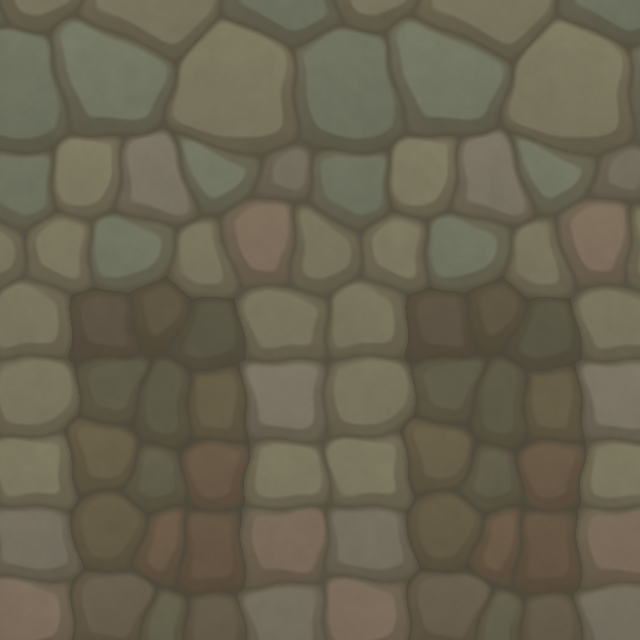
Write a Shadertoy shader that draws this texture.

```glsl
// Painted cobblestone wall with large upper stones, squared pillars and dark recessed niches.

const float PERIOD = 0.525;   // width of one repeat
const float LEFT = -0.011;    // centre line of the first pillar

float hash(vec2 p) {
    return fract(sin(dot(p, vec2(127.1, 311.7))) * 43758.55);
}

float noise(vec2 p) {
    vec2 i = floor(p), f = fract(p);
    f = f * f * (3.0 - 2.0 * f);
    return mix(mix(hash(i), hash(i + vec2(1, 0)), f.x),
               mix(hash(i + vec2(0, 1)), hash(i + 1.0), f.x), f.y);
}

// Stones per repeat: few big ones above, five smaller ones below
float columns(float row) {
    return row > 6.5 ? 3.0 : 5.0;
}

float firstColumn(vec2 p, float row) {
    return floor((p.x - LEFT) / PERIOD * columns(row));
}

vec2 stoneId(float col, float row) {
    return vec2(mod(col, columns(row)), row + 3.0);
}

// Lower rows keep straight columns; the middle ones of each repeat are sunk
bool isRecessed(float col, float row) {
    return row < 4.5 && abs(mod(col, 5.0) - 2.0) < 1.5;
}

// Centre in xy, size weight in z
vec3 stone(float col, float row) {
    vec2 id = stoneId(col, row);
    vec2 jitter = vec2(hash(id), hash(id + 17.3)) - 0.5;
    bool loose = row > 4.5;
    bool sunk = isRecessed(col, row);
    jitter *= loose ? vec2(0.55, 0.055) : sunk ? vec2(0.3, 0.06) : vec2(0.16, 0.022);
    float stagger = loose ? 0.5 * mod(row, 2.0) : 0.0;
    float u = (col + 0.5 + stagger + jitter.x) / columns(row);
    if (!loose) u += 0.05 * sin(6.2832 * u);
    float y = 0.03 + 0.116 * row + 0.035 * max(row - 6.0, 0.0) + jitter.y;
    float weight = 0.0035 * hash(id + 41.9) * (loose ? 1.0 : 0.4);
    return vec3(LEFT + PERIOD * u, y, weight + (row > 6.5 ? 0.006 : 0.0));
}

// Muted stone tints: warm, olive, green, grey
vec3 stoneTint(float h) {
    vec3 tint = h < 0.24 ? vec3(0.475, 0.415, 0.348)
              : h < 0.52 ? vec3(0.462, 0.444, 0.355)
              : h < 0.76 ? vec3(0.432, 0.446, 0.372)
                         : vec3(0.455, 0.430, 0.372);
    return tint;
}

void mainImage(out vec4 fragColor, in vec2 fragCoord) {
    vec2 p = fragCoord / iResolution.y;
    // Slight wobble of the outlines, repeating with the wall
    float turn = 6.2832 * (p.x - LEFT) / PERIOD;
    vec2 q = p + 0.003 * vec2(sin(70.0 * p.y + 2.0 * turn), sin(5.0 * turn + 31.0 * p.y));

    // Find the stone that owns this point
    vec3 own = vec3(0);
    vec2 cell = vec2(0);
    float best = 1e3;
    for (float row = -1.0; row < 8.5; row++)
        for (float k = -2.0; k < 2.5; k++) {
            float col = firstColumn(q, row) + k;
            vec3 s = stone(col, row);
            float d = dot(q - s.xy, q - s.xy) - s.z;
            if (d < best) { best = d; own = s; cell = vec2(col, row); }
        }

    // Rounded distance to the stone's outline
    float sum = 0.0;
    for (float row = -1.0; row < 8.5; row++)
        for (float k = -2.0; k < 2.5; k++) {
            float col = firstColumn(q, row) + k;
            if (col == cell.x && row == cell.y) continue;
            vec3 s = stone(col, row);
            float d = dot(q - s.xy, q - s.xy) - s.z;
            sum += exp(-170.0 * (d - best) / (2.0 * distance(s.xy, own.xy)));
        }
    float edge = -log(sum + 1e-12) / 170.0;

    // Flat face, tilted a little differently on each stone
    vec2 id = stoneId(cell.x, cell.y);
    vec2 local = q - own.xy;
    float tilt = hash(id + 5.7) - 0.5;
    float faceDepth = edge + 0.13 * local.y + 0.3 * tilt * local.x;
    float face = smoothstep(0.011, 0.019, faceDepth);
    float sunk = isRecessed(cell.x, cell.y) ? 1.0 : 0.0;

    vec3 tint = stoneTint(hash(id + 73.1)) * (0.96 + 0.08 * hash(id + 29.4));
    vec3 bevel = mix(tint, vec3(0.43, 0.39, 0.31), 0.5) * (0.92 + 0.9 * local.y);
    vec3 color = mix(bevel, tint * (1.01 + 0.4 * local.y - 0.5 * tilt * local.x), face * (1.0 - 0.4 * sunk));

    // Niche shade, deepest under its top
    color *= 1.0 - sunk * (0.13 + 0.06 * smoothstep(0.3, 0.52, p.y));
    color = mix(color, color * vec3(1.02, 0.98, 0.94), sunk);

    // Soft dark joints and faint mottling
    vec3 joint = vec3(0.335, 0.315, 0.255) * (1.0 - 0.1 * sunk);
    color = mix(joint, color, smoothstep(-0.004, 0.009, edge));
    color *= 0.975 + 0.03 * noise(p * 45.0) + 0.02 * noise(p * 130.0);
    fragColor = vec4(color, 1.0);
}
```
